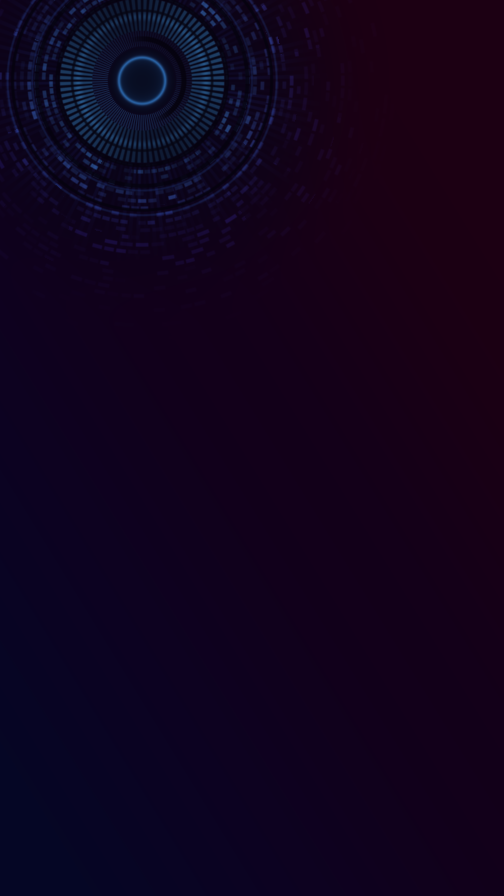
A Shadertoy shader for this background:

```glsl
// A dim circular data dial glowing in the upper left of a navy-to-plum gradient.
// The dial is drawn in polar coordinates: a core ring, radial spokes, then
// concentric bands of hashed dashes that fade outward.
#define DIAL_CENTER vec2(0.282, 0.910)
#define CORE_RADIUS 0.046
#define SPOKE_COUNT 84.0
#define SPOKE_END 0.163
#define BAND_WIDTH 0.0145
#define DIAL_RADIUS 0.53
#define DASH_GAIN 1.0

const float TAU = 6.2831853;

float hash(vec2 p) {
    vec3 q = fract(vec3(p.xyx) * 0.1031);
    q += dot(q, q.yzx + 33.33);
    return fract((q.x + q.y) * q.z);
}

// Soft line of a given half width around distance zero
float line(float d, float halfWidth, float aa) {
    return 1.0 - smoothstep(halfWidth - aa, halfWidth + aa, abs(d));
}

// Soft interval from a to b
float band(float x, float a, float b, float aa) {
    return smoothstep(a - aa, a + aa, x) - smoothstep(b - aa, b + aa, x);
}

// Diagonal gradient, t grows toward the upper right
vec3 backdrop(vec2 p) {
    float t = dot(p, vec2(0.85, 0.52));
    vec3 col = mix(vec3(0.018, 0.024, 0.145), vec3(0.047, 0.008, 0.130), smoothstep(0.05, 0.55, t));
    col = mix(col, vec3(0.070, 0.0, 0.100), smoothstep(0.4, 0.95, t));
    return mix(col, vec3(0.108, 0.0, 0.074), smoothstep(0.9, 1.5, t));
}

// Evenly spaced radial bars, dutyHalf is half of the lit share of a cell
float spokes(float turn, float r, float count, float dutyHalf, float px) {
    float aa = px * count / (TAU * max(r, 0.01));
    return line(fract(turn * count) - 0.5, dutyHalf, min(aa, 0.4));
}

// Concentric bands of randomly lit dashes
float dashes(float turn, float r, float px) {
    float index = floor(r / BAND_WIDTH);
    float local = fract(r / BAND_WIDTH);
    float count = floor(mix(64.0, 110.0, hash(vec2(index, 7.0))));
    float cell = floor(turn * count);
    float density = mix(0.72, 0.22, smoothstep(0.17, 0.50, r));
    float lit = step(1.0 - density, hash(vec2(cell, index)));
    float cluster = hash(vec2(floor(turn * 17.0), floor(index / 2.0) + 40.0));
    float level = mix(0.25, 1.0, hash(vec2(cell + 31.0, index + 9.0))) * mix(0.35, 1.15, cluster);
    float radial = band(local, 0.22, 0.72, px / BAND_WIDTH);
    return lit * level * radial * spokes(turn, r, count, 0.40, px);
}

void mainImage(out vec4 fragColor, in vec2 fragCoord) {
    float px = 1.0 / iResolution.x;
    vec2 p = fragCoord * px;
    vec2 d = p - DIAL_CENTER * vec2(1.0, iResolution.y * px);
    float r = length(d);
    float angle = atan(d.y, d.x);
    float turn = angle / TAU + 0.5;

    // Background, shaded under the dial
    vec3 col = backdrop(p);
    col = mix(col, vec3(0.030, 0.014, 0.090), 0.85 * (1.0 - smoothstep(0.15, 0.50, r)));

    // Outer dashes, blue near the spokes and indigo at the rim
    float fade = 1.0 - smoothstep(0.18, DIAL_RADIUS, r);
    vec3 dashColor = mix(vec3(0.10, 0.25, 0.38), vec3(0.075, 0.07, 0.25), smoothstep(0.17, 0.33, r));
    float outside = smoothstep(SPOKE_END, SPOKE_END + 0.006, r);
    col += dashColor * dashes(turn, r, px) * outside * fade * DASH_GAIN;

    // Faint long rays and thin circles behind the dashes
    float rays = spokes(turn, r, 120.0, 0.25, px) * hash(vec2(floor(turn * 120.0), 3.0));
    col += vec3(0.02, 0.035, 0.09) * rays * outside * (1.0 - smoothstep(0.17, 0.38, r));
    float circles = line(r - 0.218, 0.002, px) + line(r - 0.267, 0.002, px);
    col += vec3(0.025, 0.07, 0.13) * circles;

    // Dark separating rings
    float gaps = line(r - 0.168, 0.004, px) + line(r - 0.209, 0.004, px) + line(r - 0.257, 0.003, px);
    col = mix(col, vec3(0.018, 0.006, 0.055), 0.85 * min(gaps, 1.0));

    // Bright spokes with a lit rim, then finer ticks inside
    float spokeZone = band(r, 0.099, SPOKE_END, px);
    float spokeLevel = 0.55 + 0.35 * line(r - 0.127, 0.006, 0.006) + 0.25 * sin(2.0 * angle + 1.0);
    float spokeMask = spokes(turn, r, SPOKE_COUNT, 0.28, px);
    col = mix(col, vec3(0.022, 0.025, 0.085), spokeZone * 0.8);
    col += vec3(0.11, 0.27, 0.38) * spokeZone * spokeMask * spokeLevel;
    col = mix(col, vec3(0.02, 0.02, 0.07), 0.75 * line(r - 0.139, 0.0025, px));
    float ticks = spokes(turn, r, 120.0, 0.3, px) * band(r, 0.068, 0.099, px);
    float tickSide = 0.5 - 0.5 * cos(angle + 2.3);
    col += vec3(0.05, 0.13, 0.19) * ticks * (1.0 - 0.75 * tickSide);

    // Dark inner well and an open arc on its right side
    float arc = line(r - 0.083, 0.005, px) * smoothstep(-0.1, 0.5, cos(angle - 0.3));
    col = mix(col, vec3(0.018, 0.006, 0.050), 0.9 * arc);
    col = mix(col, vec3(0.025, 0.012, 0.075), 1.0 - smoothstep(0.061, 0.070, r));

    // Glowing core ring around a navy disc
    float ring = r - CORE_RADIUS;
    float core = 1.0 - smoothstep(-0.003, 0.003, ring);
    col = mix(col, vec3(0.030, 0.050, 0.130), core);
    col += vec3(0.10, 0.25, 0.37) * exp(-ring * ring / 0.000012);
    col += vec3(0.03, 0.09, 0.15) * exp(-abs(ring) / 0.010);

    fragColor = vec4(clamp(col, 0.0, 1.0), 1.0);
}
```
